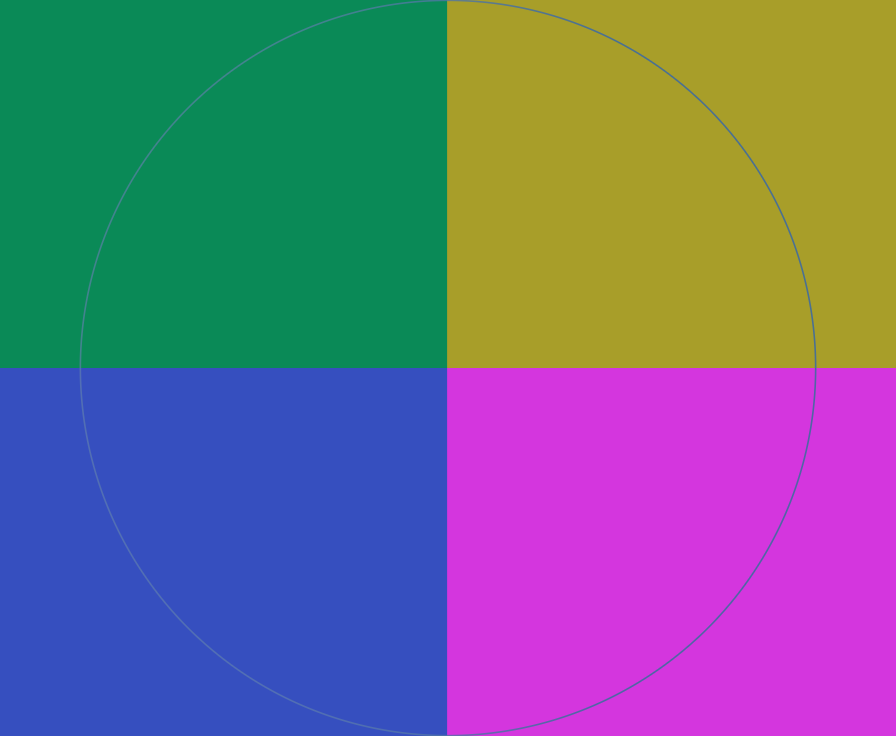
Write a Shadertoy shader that draws this background.

```glsl
// Four flat colour quadrants crossed by one thin, large circle outline.

const vec3 GREEN   = vec3(0.04, 0.54, 0.34);
const vec3 OLIVE   = vec3(0.66, 0.62, 0.16);
const vec3 BLUE    = vec3(0.21, 0.31, 0.75);
const vec3 MAGENTA = vec3(0.83, 0.21, 0.87);
const vec3 LINE_LEFT  = vec3(0.38, 0.50, 0.68);
const vec3 LINE_RIGHT = vec3(0.25, 0.42, 0.62);

// Smooth step from 0 to 1 across an edge, about one pixel wide
float softEdge(float signedDistance, float pixel) {
    return clamp(signedDistance / pixel + 0.5, 0.0, 1.0);
}

// Blend of four colours split at the given point
vec3 quadrants(vec2 p, vec2 split, float pixel) {
    float right = softEdge(p.x - split.x, pixel);
    float upper = softEdge(p.y - split.y, pixel);
    return mix(mix(BLUE, MAGENTA, right), mix(GREEN, OLIVE, right), upper);
}

// Coverage of a circle outline
float ring(vec2 p, float radius, float width, float pixel) {
    float outlineDistance = abs(length(p) - radius);
    return softEdge(0.5 * width - outlineDistance, pixel);
}

void mainImage(out vec4 fragColor, in vec2 fragCoord) {
    // Centred coordinates, one unit per canvas height
    float pixel = 1.0 / iResolution.y;
    vec2 p = (fragCoord - 0.5 * iResolution.xy) * pixel;

    vec3 color = quadrants(p, vec2(-0.0012, 0.0), pixel);

    // The outline is paler and fainter on the left side
    float side = smoothstep(-0.25, 0.25, p.x);
    vec3 lineColor = mix(LINE_LEFT, LINE_RIGHT, side);
    float strength = mix(0.65, 0.9, side);
    color = mix(color, lineColor, strength * ring(p, 0.4995, 0.0022, pixel));

    fragColor = vec4(color, 1.0);
}
```
